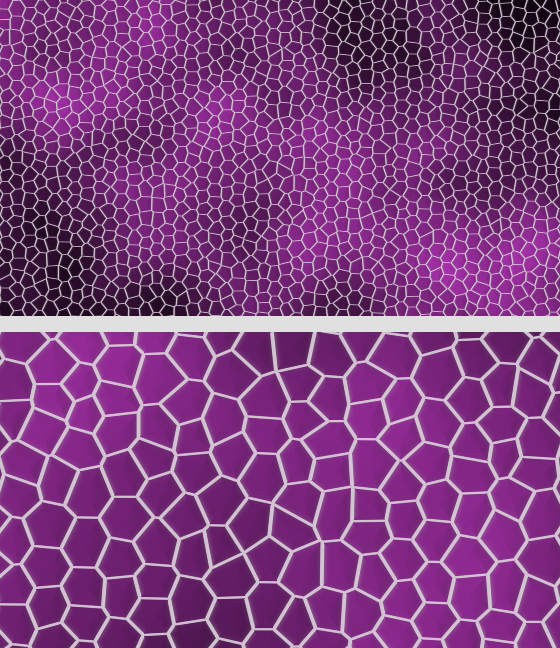
Top: the whole. Bottom: its middle third, enlarged.
Write a Shadertoy shader that draws this background.

```glsl
#define ROWS 23.5
#define JITTER 0.56
#define LINE_WIDTH 0.032
#define HALO_WIDTH 0.10
#define HALO_STRENGTH 0.42
#define BAND_GLOW 0.50
#define BAND_FALLOFF 2.7
#define CLOUD_SCALE 3.2
#define CLOUD_AMOUNT 0.27
#define TILE_TINT vec3(1.0, 0.29, 1.02)
#define GROUT vec3(0.86, 0.82, 0.86)

const vec2 PITCH = vec2(0.866, 1.0);

vec2 hash2(vec2 p) {
    vec3 q = fract(p.xyx * vec3(0.1031, 0.1030, 0.0973));
    q += dot(q, q.yzx + 33.33);
    return fract((q.xx + q.yz) * q.zy);
}

float gradientDot(vec2 corner, vec2 offset) {
    float angle = 6.2832 * hash2(corner + 40.0).x;
    return dot(vec2(cos(angle), sin(angle)), offset);
}

float gradientNoise(vec2 p) {
    vec2 i = floor(p), f = p - i;
    vec2 u = f * f * f * (f * (f * 6.0 - 15.0) + 10.0);
    vec2 e = vec2(1.0, 0.0);
    float low = mix(gradientDot(i, f), gradientDot(i + e, f - e), u.x);
    float high = mix(gradientDot(i + e.yx, f - e.yx), gradientDot(i + 1.0, f - 1.0), u.x);
    return mix(low, high, u.y);
}

// Jittered seed of a tile; odd columns are shifted by half a tile
vec2 tileSeed(vec2 id) {
    vec2 stagger = vec2(0.5, 0.5 + 0.5 * mod(id.x, 2.0));
    return (id + stagger + JITTER * (hash2(id + 9.0) - 0.5)) * PITCH;
}

// Broad diagonal band of light, broken up by soft clouds
float brightness(vec2 p) {
    float d = (p.y - 0.95 + 0.53 * p.x) / 1.13;
    float cloud = gradientNoise(p * CLOUD_SCALE)
                + 0.5 * gradientNoise(p * CLOUD_SCALE * 2.1 + 17.0);
    return clamp(BAND_GLOW * exp(-BAND_FALLOFF * d * d) + CLOUD_AMOUNT * cloud, 0.06, 0.65);
}

void mainImage(out vec4 fragColor, in vec2 fragCoord) {
    vec2 uv = fragCoord / iResolution.y;
    vec2 p = uv * ROWS;
    float pixel = ROWS / iResolution.y;

    // Nearest seed
    vec2 home = floor(p / PITCH), nearId = home, nearSeed = p;
    float nearest = 1e3;
    for (int j = -2; j <= 2; j++)
    for (int i = -2; i <= 2; i++) {
        vec2 id = home + vec2(i, j);
        vec2 seed = tileSeed(id);
        float d = dot(seed - p, seed - p);
        if (d < nearest) { nearest = d; nearId = id; nearSeed = seed; }
    }

    // Closest border and its normal
    float edge = 1e3;
    vec2 normal = vec2(0.0, 1.0);
    for (int j = -2; j <= 2; j++)
    for (int i = -2; i <= 2; i++) {
        if (i == 0 && j == 0) continue;
        vec2 seed = tileSeed(nearId + vec2(i, j));
        vec2 n = normalize(seed - nearSeed);
        float d = dot(0.5 * (seed + nearSeed) - p, n);
        if (d < edge) { edge = d; normal = n; }
    }

    // Tile face: mostly flat, with a little of the underlying gradient
    float tone = mix(brightness(uv), brightness(nearSeed / ROWS), 0.7);
    vec3 color = tone * TILE_TINT;

    // Bevel: steep borders glow, more on their left-facing side
    float steep = abs(normal.x);
    float bevel = exp(-edge * edge / (HALO_WIDTH * HALO_WIDTH));
    float shade = exp(-edge / (2.0 * HALO_WIDTH));
    color *= 1.0 - 0.25 * shade * max(normal.x, 0.0);
    color = mix(color, GROUT * 0.8, bevel * HALO_STRENGTH * steep * (0.75 - 0.25 * normal.x));

    // Thin pale grout
    float width = LINE_WIDTH * (0.9 + 0.6 * steep);
    float line = 1.0 - smoothstep(width - 0.6 * pixel, width + 0.6 * pixel, edge);
    color = mix(color, GROUT, 0.9 * line);

    fragColor = vec4(color, 1.0);
}
```
